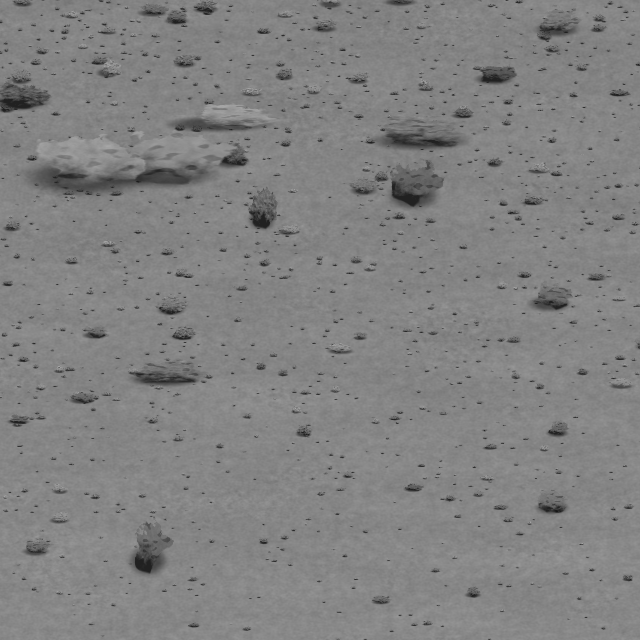
This texture is drawn by a Shadertoy shader. Its source:

```glsl
// A grey desert plain strewn with rough stones, denser toward the horizon.
// Streaked gradient noise makes the sand; faceted, noise-worn blobs make the
// stones, scattered on jittered grids, with a few large boulders on top.

vec2 hash2(vec2 p) {
    vec3 q = fract(p.xyx * vec3(0.1031, 0.1030, 0.0973));
    q += dot(q, q.yzx + 33.33);
    return fract((q.xx + q.yz) * q.zy);
}

float corner(vec2 cell, vec2 offset) {
    return dot(hash2(cell + offset) * 2.0 - 1.0, -offset);
}

float gradientNoise(vec2 p) {
    vec2 i = floor(p), f = p - i;
    vec2 u = f * f * f * (f * (f * 6.0 - 15.0) + 10.0);
    vec4 g;
    for (int k = 0; k < 4; k++) {
        vec2 o = vec2(k & 1, k >> 1);
        g[k] = dot(hash2(i + o) * 2.0 - 1.0, f - o);
    }
    return mix(mix(g.x, g.y, u.x), mix(g.z, g.w, u.x), u.y);
}

float fbm(vec2 p, int octaves) {
    float sum = 0.0, amp = 0.5;
    for (int i = 0; i < octaves; i++) {
        sum += amp * gradientNoise(p);
        p = mat2(1.6, 1.2, -1.2, 1.6) * p + 7.3;
        amp *= 0.55;
    }
    return sum;
}

// Paints one stone and its shadow over the tone "under"; p is in stone radii
float stone(float under, vec2 p, float size, vec2 seed, float tone) {
    if (dot(p, p) > 4.0) return under;
    vec2 shift = seed * 17.3;
    float wear = fbm(p * 2.2 + shift, 4);
    vec2 q = p + 0.5 * vec2(gradientNoise(p * 1.4 + shift), wear);

    // Outline cut by six random facets
    float d = length(q) - 1.0;
    for (int k = 0; k < 6; k++) {
        vec2 r = hash2(seed + float(k) * 5.7);
        float a = float(k) * 1.047 + r.x;
        d = max(d, dot(q, vec2(cos(a), sin(a))) - 0.6 - 0.4 * r.y);
    }
    d += 0.5 * wear;

    // Contact shadow, low and to the left
    float shadow = length((p - vec2(-0.12, -0.55)) * vec2(0.95, 1.7));
    float col = under * (1.0 - 0.45 * smoothstep(1.15, 0.45, shadow));

    // Lit top, dark underside, pitted surface
    float rough = 0.1 + 0.3 * hash2(seed + 3.1).x;
    float face = tone + 0.05 * q.y + rough * fbm(p * 3.5 + shift, 4);
    face -= 0.25 * smoothstep(-0.05, -0.85, q.y + 0.25 * q.x + 0.6 * wear);
    face -= 0.12 * smoothstep(0.1, 0.3, gradientNoise(p * vec2(3.0, 5.0) + shift));
    float soft = (0.0012 + 0.7 / iResolution.y) / size;
    return mix(col, clamp(face, 0.13, 0.66), smoothstep(soft, -soft, d));
}

// One layer of stones on a jittered grid
float scatter(float col, vec2 uv, float cell, float radius, float chance) {
    vec2 base = floor(uv / cell);
    for (int y = 1; y >= -1; y--)
    for (int x = -1; x <= 1; x++) {
        vec2 id = base + vec2(x, y);
        vec2 seed = id + cell * 911.0;
        vec2 pick = hash2(seed + 41.0), vary = hash2(seed + 83.0);
        vec2 centre = (id + hash2(seed)) * cell;
        float cluster = 1.0 + 1.6 * gradientNoise(centre * 9.0 + 4.0);
        if (pick.x > chance * cluster * mix(0.3, 1.3, centre.y)) continue;
        float size = radius * mix(0.45, 1.15, vary.x * vary.x);
        float tone = pick.y > 0.85 ? 0.55 : mix(0.37, 0.49, pick.y);
        vec2 p = (uv - centre) / (size * vec2(1.2, mix(0.45, 0.9, vary.y)));
        col = stone(col, p, size, seed, tone);
    }
    return col;
}

float sand(vec2 uv) {
    float col = 0.531 - 0.016 * uv.y;
    col += 0.07 * fbm(uv * vec2(4.0, 20.0) + 2.0, 5);
    col += 0.09 * fbm(uv * vec2(60.0, 95.0), 3);
    col += 0.035 * gradientNoise(uv * vec2(210.0, 270.0));
    // Patches of coarse rubble
    float patches = smoothstep(0.02, 0.2, fbm(uv * vec2(5.0, 11.0) + 9.0, 3));
    col += 0.11 * patches * fbm(uv * vec2(90.0, 140.0) + 5.0, 3);
    return col;
}

void mainImage(out vec4 fragColor, in vec2 fragCoord) {
    vec2 uv = fragCoord / iResolution.xy;
    float col = sand(uv);

    col = scatter(col, uv, 0.016, 0.0032, 0.32);
    col = scatter(col, uv, 0.034, 0.0065, 0.42);
    col = scatter(col, uv, 0.072, 0.014, 0.45);
    col = scatter(col, uv, 0.15, 0.028, 0.33);

    // Boulders: centre, half size; then their tones
    vec4 boulders[10] = vec4[10](
        vec4(0.350, 0.818, 0.080, 0.022), vec4(0.262, 0.757, 0.092, 0.046),
        vec4(0.145, 0.752, 0.095, 0.052), vec4(0.665, 0.795, 0.075, 0.027),
        vec4(0.650, 0.715, 0.040, 0.038), vec4(0.412, 0.675, 0.021, 0.032),
        vec4(0.235, 0.147, 0.030, 0.043), vec4(0.265, 0.420, 0.056, 0.022),
        vec4(0.775, 0.885, 0.030, 0.016), vec4(0.035, 0.852, 0.045, 0.022));
    float tones[10] = float[10](0.59, 0.55, 0.57, 0.46, 0.39, 0.39, 0.41, 0.45, 0.34, 0.36);
    for (int i = 0; i < 10; i++) {
        vec4 b = boulders[i];
        col = stone(col, (uv - b.xy) / b.zw, b.w, vec2(i, 7 * i + 3), tones[i]);
    }
    fragColor = vec4(vec3(col), 1.0);
}
```
